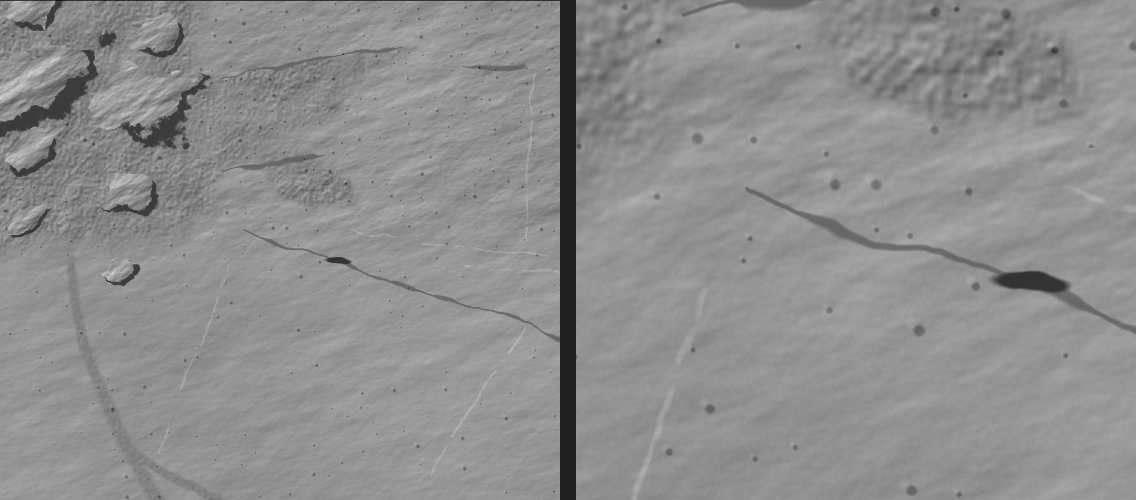
Left, the full canvas; right, a detail of the centre.
A WebGL 1 fragment shader for this texture:

```glsl
precision highp float;
// Grey slabs of bedrock with sand, broken rocks, cracks and pale veins under low light.
uniform vec2 u_resolution;

float hash(vec2 p) {
  vec3 q = fract(p.xyx * 0.1031);
  q += dot(q, q.yzx + 33.33);
  return fract((q.x + q.y) * q.z);
}

float noise(vec2 p) {
  vec2 i = floor(p), f = fract(p);
  f = f * f * (3.0 - 2.0 * f);
  return mix(mix(hash(i), hash(i + vec2(1, 0)), f.x),
             mix(hash(i + vec2(0, 1)), hash(i + vec2(1, 1)), f.x), f.y);
}

float fbm(vec2 p) {
  float sum = 0.0, amp = 0.5;
  for (int i = 0; i < 5; i++) {
    sum += amp * noise(p);
    p = p * 2.03 + 17.3;
    amp *= 0.5;
  }
  return sum;
}

// Frame whose x axis points along angle a
mat2 turn(float a) { return mat2(cos(a), -sin(a), sin(a), cos(a)); }

// Light from the upper left on a rough surface
float relief(vec2 p, float angle, vec2 scale) {
  mat2 m = turn(angle);
  return fbm(m * p * scale + 40.0) - fbm(m * (p + vec2(-0.0024, 0.0032)) * scale + 40.0);
}

float stroke(vec2 p, vec2 a, vec2 b, float width) {
  vec2 ab = b - a;
  float t = clamp(dot(p - a, ab) / dot(ab, ab), 0.0, 1.0);
  return 1.0 - smoothstep(width * 0.4, width + 0.001, length(p - a - ab * t));
}

float rockShape(vec2 l, float rough, float blur) {
  float d = mix(length(l), abs(l.x) + abs(l.y), 0.4) + rough;
  return 1.0 - smoothstep(1.0 - blur, 1.0 + blur, d);
}

void main() {
  vec2 p = gl_FragCoord.xy / u_resolution.y;
  vec2 wobble = vec2(fbm(p * 9.0), fbm(p * 9.0 + 50.0)) - 0.48;
  vec2 w = p + wobble * 0.1, v = p + wobble * 0.035;

  // Sand: left field, tongue under the upper ledge, patch under the lower one
  float tongue = (1.0 - smoothstep(-0.03, 0.03, w.x - 0.42 - 1.25 * (w.y - 0.6)))
               * (1.0 - smoothstep(-0.006, 0.006, v.y - 0.847 - 0.17 * (v.x - 0.445)));
  float sand = max(1.0 - smoothstep(0.39, 0.43, w.x), tongue);
  sand *= smoothstep(0.46, 0.54, w.y - 0.1 * w.x);
  vec2 hollow = turn(-0.5) * (w - vec2(0.62, 0.645)) / vec2(0.1, 0.055);
  sand = max(sand, 1.0 - smoothstep(0.75, 1.15, length(hollow)));
  sand *= 0.65 + 0.35 * smoothstep(0.38, 0.5, fbm(p * 7.0 + 3.0));

  // Slabs: bedding tilts on the upper half and is fainter below
  float upper = smoothstep(0.42, 0.62, p.y);
  float slab = 0.578 + 0.09 * (fbm(p * 3.5 + 5.0) - 0.48);
  slab += relief(p, 0.3, vec2(11, 24)) * mix(0.45, 0.8, upper);
  slab += 0.016 * (hash(floor(p * 458.0)) - 0.5) - 0.025 * smoothstep(0.75, 1.1, p.x) * upper;
  float grain = noise(p * 170.0) - noise((p + vec2(-0.0024, 0.003)) * 170.0);
  float tone = mix(slab, 0.51 + 0.16 * grain + relief(p, 0.0, vec2(20)), sand);

  // Sandy trough curving down to the lower edge, with a side branch
  float t = (0.5 - p.y) / 0.45, width = 0.008 + 0.01 * max(t, 0.0);
  float offAxis = abs(p.x - 0.146 - 0.138 * t * t - wobble.x * 0.02);
  float trough = (1.0 - smoothstep(width * 0.4, width * 1.4, offAxis)) * smoothstep(0.0, 0.05, t);
  trough = max(trough, stroke(v, vec2(0.26, 0.095), vec2(0.46, -0.01), 0.012));
  tone = mix(tone, 0.485 + 0.09 * grain, trough * 0.8);

  // Pale mineral veins, broken along their length
  float vein = stroke(v, vec2(0.464, 0.468), vec2(0.32, 0.1), 0.0025);
  vein = max(vein, stroke(v, vec2(1.042, 0.344), vec2(0.86, 0.03), 0.0025));
  vein = max(vein, stroke(v, vec2(1.071, 0.85), vec2(1.052, 0.52), 0.002));
  vein = max(vein, stroke(v, vec2(0.7, 0.54), vec2(1.13, 0.482), 0.002));
  vein = max(vein, stroke(v, vec2(0.92, 0.467), vec2(1.13, 0.449), 0.0025));
  tone += 0.075 * vein * smoothstep(0.25, 0.55, noise(p * 60.0));

  // Ledges, the long crack and its pit, with shadow of uneven thickness
  float uneven = 0.001 + 0.006 * smoothstep(0.35, 0.75, noise(p * 26.0 + 7.0));
  float edge = stroke(v, vec2(0.445, 0.847), vec2(0.8, 0.907), uneven);
  edge = max(edge, stroke(v, vec2(0.45, 0.65), vec2(0.64, 0.697), uneven));
  edge = max(edge, stroke(v, vec2(0.93, 0.872), vec2(1.05, 0.868), uneven));
  edge = max(edge, stroke(v, vec2(0.48, 0.535), vec2(1.13, 0.328), 0.001 + uneven * 0.7));
  tone = mix(tone, 0.36, edge * 0.78);
  vec2 pit = (v - vec2(0.67, 0.475)) / vec2(0.024, 0.007);
  tone = mix(tone, 0.2, 1.0 - smoothstep(0.8, 1.2, length(pit)));

  // Pebbles: a lit spot with a dark lower right side
  vec2 cell = floor(p * 34.0);
  vec2 spot = p - (cell + 0.2 + 0.6 * vec2(hash(cell + 3.0), hash(cell + 8.0))) / 34.0;
  float size = mix(0.0015, 0.0045, pow(hash(cell + 21.0), 3.0));
  vec2 side = size * vec2(0.6, -0.6);
  float pebble = 0.04 * stroke(spot, -side, -side * 1.1, size) - 0.17 * stroke(spot, side, side * 1.1, size);
  tone += pebble * step(hash(cell + 31.0), 0.12 + 0.3 * upper);

  // Two columns of broken rocks, largest in the third row
  float rock = 0.0, shadow = 0.0, under = 0.0, rough = 1.7 * (fbm(p * 24.0 + 9.0) - 0.48);
  for (int i = 0; i < 8; i++) {
    float row = floor((float(i) + 0.5) / 2.0), col = float(i) - 2.0 * row;
    float s = 0.3 + 0.7 * exp(-1.2 * (row - 2.0) * (row - 2.0));
    vec2 center = mix(vec2(0.06, 0.565 + 0.14 * row), vec2(0.23 + 0.027 * row, 0.45 + 0.155 * row + 0.04 * s), col);
    mat2 m = turn(0.25 + 0.4 * hash(vec2(row, col) + 2.0));
    vec2 radius = s * mix(vec2(0.135, 0.06), vec2(0.1, 0.075), col), l = m * (p - center) / radius;
    float body = rockShape(l, rough, 0.05);
    shadow = max(shadow, rockShape(l - m * vec2(0.022, -0.024) * s / radius, rough, 0.08));
    under = max(under, body * smoothstep(0.1, 1.0, dot(l, vec2(0.4, -0.8))));
    rock = max(rock, body);
  }
  float stone = 0.6 + 1.5 * relief(p, 0.5, vec2(12, 30)) - 0.13 * under;
  tone = mix(mix(tone, 0.21, shadow * 0.92), stone, rock);
  gl_FragColor = vec4(vec3(tone * smoothstep(0.0, 0.0025, 1.0 - p.y)), 1.0);
}
```
